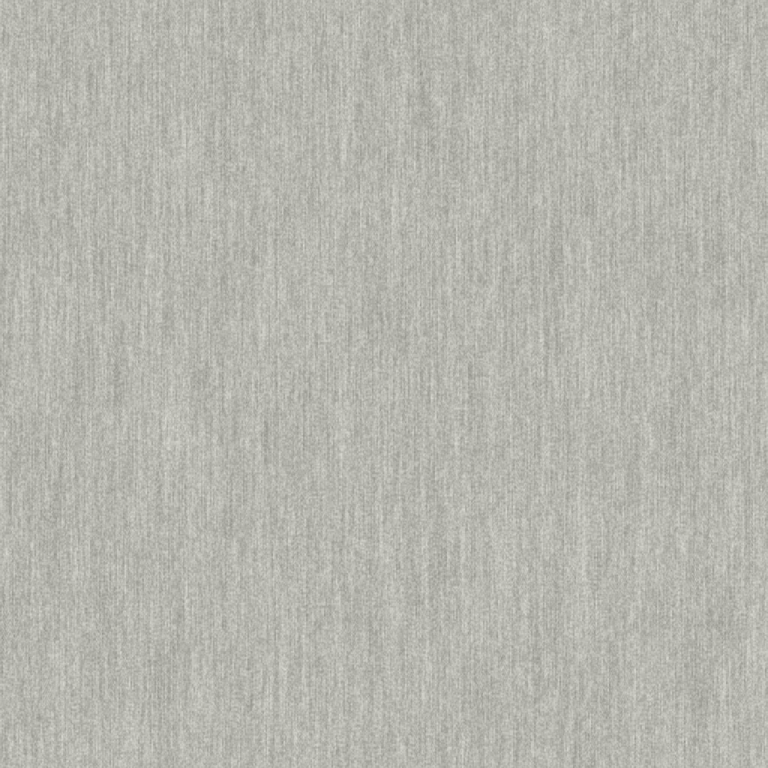
Give the GLSL for this texture, as a WebGL 2 fragment shader.

```glsl
#version 300 es
precision highp float;
precision highp int;
// Pale grey woven cloth with fine vertical threads and speckled grain.

uniform vec2 u_resolution;
out vec4 fragColor;

const vec3 CLOTH_GREY = vec3(0.713, 0.713, 0.683);
const float TAU = 6.2831853;
const float FIBRES = 512.0; // finest fibres across the canvas

// Integer hash of a lattice cell, returned in the range -1 to 1.
float hash(ivec2 cell, uint seed) {
    uvec2 q = uvec2(cell + 16) * uvec2(1597u, 3571u) + seed * uvec2(7919u, 6151u);
    uint h = (q.x ^ (q.y << 11)) * 747796u + q.y * 28913u;
    h ^= h >> 15;
    h *= 0x2c1b3c6du;
    h ^= h >> 12;
    h *= 0x297a2d39u;
    h ^= h >> 15;
    return float(h >> 8) / 8388608.0 - 1.0;
}

// Smooth value noise, centred on zero, with lattice values at cell centres.
float noise(vec2 p, uint seed) {
    p -= 0.5;
    ivec2 cell = ivec2(floor(p));
    vec2 f = fract(p);
    f = f * f * (3.0 - 2.0 * f);
    float low = mix(hash(cell, seed), hash(cell + ivec2(1, 0), seed), f.x);
    float high = mix(hash(cell + ivec2(0, 1), seed), hash(cell + ivec2(1, 1), seed), f.x);
    return mix(low, high, f.y);
}

// Thin vertical fibres of different lengths, with some thicker strands.
float threads(vec2 uv) {
    float longFibres = noise(uv * vec2(FIBRES, 13.0), 1u);
    float shortFibres = noise(uv * vec2(FIBRES, 67.0), 2u);
    float strands = noise(uv * vec2(271.0, 17.0), 3u);
    return 0.031 * longFibres + 0.032 * shortFibres + 0.022 * strands;
}

// Small stitches along each thread, shifted irregularly between threads.
float stitches(vec2 uv) {
    float shift = noise(uv * vec2(190.0, 14.0), 4u);
    float strength = 0.5 + 0.5 * noise(uv * vec2(120.0, 18.0), 5u);
    return 0.018 * strength * cos(TAU * (uv.y * 167.0 + shift));
}

// Fine speckle, near the size of a single fibre.
float grain(vec2 uv) {
    float coarse = noise(uv * vec2(401.0, 283.0), 6u);
    float fine = noise(uv * FIBRES, 7u);
    return 0.046 * coarse + 0.038 * fine;
}

// Faint broad bands and soft patches.
float unevenness(vec2 uv) {
    float bands = noise(uv * vec2(53.0, 4.0), 8u);
    float patches = noise(uv * vec2(13.0, 6.0), 9u);
    return 0.010 * bands + 0.005 * patches;
}

void main() {
    vec2 uv = gl_FragCoord.xy / u_resolution.y;
    float shade = threads(uv) + stitches(uv) + grain(uv) + unevenness(uv);
    fragColor = vec4(clamp(CLOTH_GREY + shade, 0.0, 1.0), 1.0);
}
```
